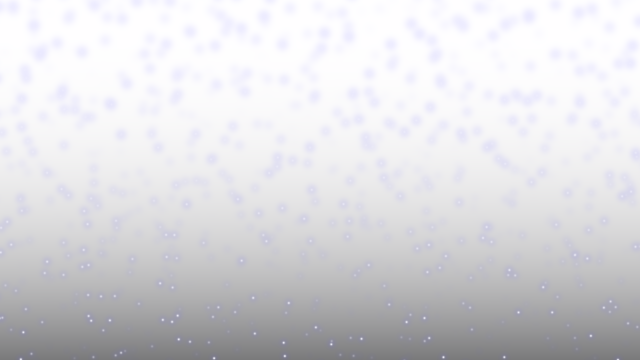
Reproduce this background procedurally as a WebGL 2 fragment shader.

```glsl
#version 300 es
precision highp float;
// Soft lavender motes drifting over a white to grey vertical fade.
// The fade is a power curve; the motes are jittered points in layered grids,
// each a Gaussian halo with a bright core that sharpens towards the bottom.

uniform vec2 u_resolution;
out vec4 outColor;

const vec3 SKY_COLOR = vec3(1.0, 0.998, 1.0);
const vec3 GROUND_COLOR = vec3(0.475, 0.475, 0.48);
const vec3 HALO_COLOR = vec3(0.42, 0.40, 1.0);
const vec3 CORE_COLOR = vec3(0.97, 0.97, 1.0);

const float FADE_POWER = 2.8;
const int LAYERS = 3;
const float CELLS_PER_HEIGHT = 13.0;
const float HALO_RADIUS_LOW = 0.0075;
const float HALO_RADIUS_HIGH = 0.0120;
const float CORE_RADIUS = 0.0023;
const float HALO_STRENGTH = 0.20;
const float CORE_STRENGTH = 0.95;

// Three independent random values in 0..1 for one grid cell.
vec3 hash3(vec3 cell) {
    uvec3 h = uvec3(ivec3(cell) + 512) * 1664525u + 1013904223u;
    h.x += h.y * h.z; h.y += h.z * h.x; h.z += h.x * h.y;
    h ^= h >> 16u;
    h.x += h.y * h.z; h.y += h.z * h.x; h.z += h.x * h.y;
    return vec3(h >> 8u) / 16777216.0;
}

float gaussian(float dist, float radius) {
    float t = dist / radius;
    return exp(-0.5 * t * t);
}

// Sum of halos (x) and cores (y) of one layer of scattered motes.
vec2 moteLayer(vec2 p, float layer) {
    vec2 grid = p * CELLS_PER_HEIGHT + layer * vec2(0.37, 0.61);
    vec2 home = floor(grid);
    vec2 light = vec2(0.0);
    for (int j = -1; j <= 1; j++) {
        for (int i = -1; i <= 1; i++) {
            vec2 cell = home + vec2(i, j);
            vec3 rnd = hash3(vec3(cell, layer));
            vec2 offset = (grid - cell - rnd.xy) / CELLS_PER_HEIGHT;
            float dist = length(offset);
            float height = clamp(p.y - offset.y, 0.0, 1.0);
            float power = rnd.z * rnd.z;
            float haloRadius = mix(HALO_RADIUS_LOW, HALO_RADIUS_HIGH, height);
            float coreFade = (1.0 - height) * smoothstep(0.15, 0.9, power);
            light.x += power * gaussian(dist, haloRadius);
            light.y += coreFade * gaussian(dist, CORE_RADIUS);
        }
    }
    return light;
}

void main() {
    vec2 p = gl_FragCoord.xy / u_resolution.y;

    // Background fade
    float shade = pow(1.0 - clamp(p.y, 0.0, 1.0), FADE_POWER);
    vec3 color = mix(SKY_COLOR, GROUND_COLOR, shade);

    // Scattered motes
    vec2 light = vec2(0.0);
    for (int layer = 0; layer < LAYERS; layer++) {
        light += moteLayer(p, float(layer));
    }
    color = mix(color, HALO_COLOR, HALO_STRENGTH * (1.0 - exp(-light.x)));
    color = mix(color, CORE_COLOR, CORE_STRENGTH * min(light.y, 1.0));

    outColor = vec4(color, 1.0);
}
```
